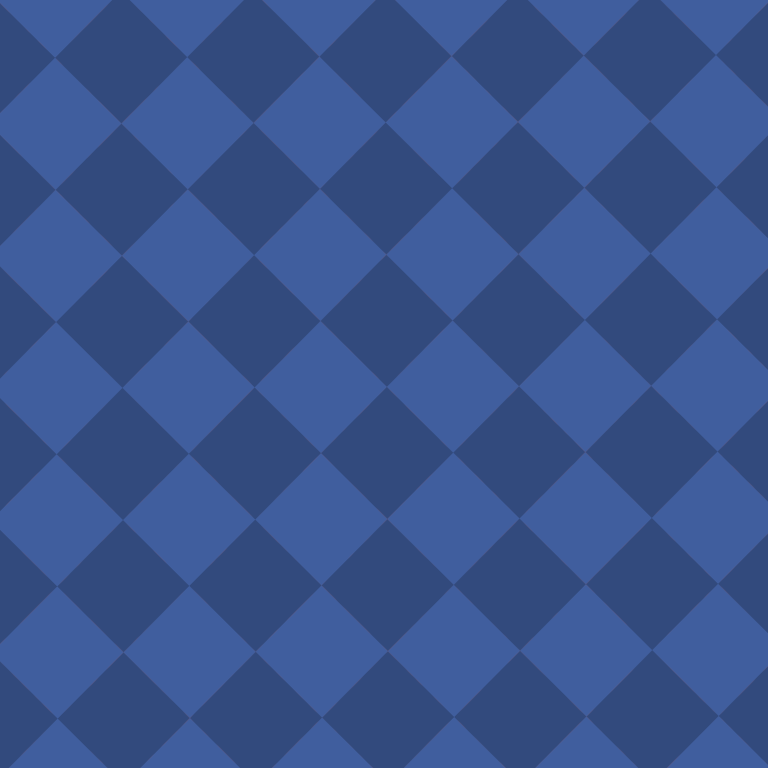
Write a Shadertoy shader that draws this pattern.

```glsl
#define DARK_BLUE vec3(0.197, 0.290, 0.490)
#define LIGHT_BLUE vec3(0.251, 0.370, 0.620)
#define SEAM_COLOR vec3(0.44, 0.36, 0.50)
#define REPEATS 5.81            // diamonds across and down the canvas
#define CORNER vec2(0.5037, 0.4963) // where four diamonds meet
#define TILT 0.004              // slight turn of the grid, in radians
#define SEAM_WIDTH 0.0010
#define SEAM_STRENGTH 0.45
#define WEAR_SCALE 90.0

float hash(vec2 p) {
    vec3 h = fract(p.xyx * vec3(0.1031, 0.1030, 0.0973));
    h += dot(h, h.yzx + 33.33);
    return fract((h.x + h.y) * h.z);
}

float valueNoise(vec2 p) {
    vec2 cell = floor(p);
    vec2 f = fract(p);
    f = f * f * (3.0 - 2.0 * f);
    float low = mix(hash(cell), hash(cell + vec2(1.0, 0.0)), f.x);
    float high = mix(hash(cell + vec2(0.0, 1.0)), hash(cell + vec2(1.0)), f.x);
    return mix(low, high, f.y);
}

mat2 rotation(float angle) {
    float c = cos(angle);
    float s = sin(angle);
    return mat2(c, s, -s, c);
}

// Triangle wave of unit slope: zero at integers, positive on (0, 1)
vec2 signedEdge(vec2 q) {
    return abs(mod(q - 0.5, 2.0) - 1.0) - 0.5;
}

void mainImage(out vec4 fragColor, in vec2 fragCoord) {
    float pixel = 1.0 / min(iResolution.x, iResolution.y);
    vec2 uv = (fragCoord - 0.5 * iResolution.xy) * pixel + 0.5;

    // Square cells standing on their corners
    float side = 1.0 / (REPEATS * sqrt(2.0));
    vec2 grid = rotation(-TILT - radians(45.0)) * (uv - CORNER) / side;
    vec2 edge = signedEdge(grid) * side;

    // Antialiased two-colour checker
    vec2 band = clamp(edge / pixel, -0.5, 0.5) * 2.0;
    // The quarter turn makes left and right neighbours differ in sign
    float light = 0.5 - 0.5 * band.x * band.y;
    vec3 color = mix(DARK_BLUE, LIGHT_BLUE, light);

    // Faint, broken seam between the diamonds
    float seamDistance = min(abs(edge.x), abs(edge.y));
    float seam = clamp((0.5 * SEAM_WIDTH - seamDistance) / pixel + 0.5, 0.0, 1.0);
    seam *= min(1.0, SEAM_WIDTH / pixel);
    float wear = smoothstep(0.25, 0.85, valueNoise(uv * WEAR_SCALE));
    color = mix(color, SEAM_COLOR, seam * wear * SEAM_STRENGTH);

    fragColor = vec4(color, 1.0);
}
```
